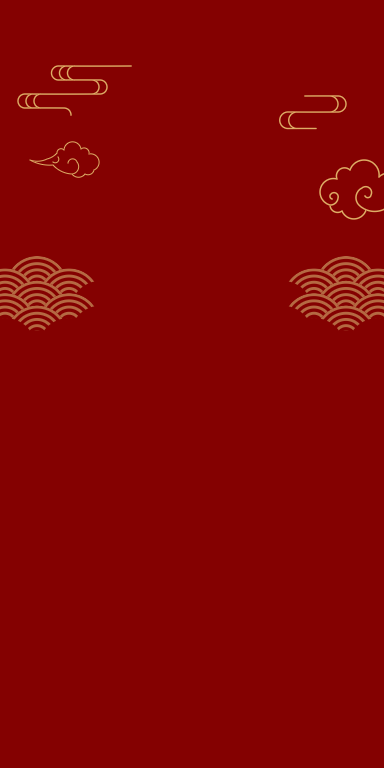
Give the GLSL for this background, as a WebGL 2 fragment shader.

```glsl
#version 300 es
precision highp float;

uniform vec2 u_resolution;
out vec4 fragColor;

// Design grid: the canvas is GRID units wide, y runs downward from the top
const float GRID = 384.0;
const vec3 CRIMSON = vec3(0.518, 0.004, 0.004);
const vec3 COPPER = vec3(0.71, 0.41, 0.26);
const vec3 GOLD = vec3(0.87, 0.68, 0.40);

const float FAN_RADIUS = 31.0;
const float FAN_SPACING = 64.0;
const float FAN_ROW_STEP = 12.4;
const float FAN_TOP = 256.0;
const float RING_PERIOD = 6.2;
const float RING_WIDTH = 2.9;
const float LEFT_FAN_X = 37.0;
const float RIGHT_FAN_X = 346.0;

const float BAR_WIDTH = 1.4;
const float BIG_CLOUD_WIDTH = 1.5;
const float SMALL_CLOUD_WIDTH = 1.0;
const float CAP_STEP = 8.0;

// Strokes: x, y and bulge of the arc leading to the next point
const float UP = 9.0; // lifts the pen
const int POINTS = 16;
const vec3 BARS[POINTS] = vec3[](
    vec3(131, 66, 0), vec3(58.5, 66, -1), vec3(58.5, 80, 0), vec3(100, 80, 1),
    vec3(100, 94, 0), vec3(25, 94, -1), vec3(25, 108, 0), vec3(64, 108, 0.41),
    vec3(71, 115, UP), vec3(305, 96, 0), vec3(338, 96, 1), vec3(338, 112, 0),
    vec3(288, 112, -1), vec3(288, 128.5, 0), vec3(316, 128.5, UP), vec3(316, 128.5, UP));
const vec3 BIG_CLOUD[POINTS] = vec3[](
    vec3(366, 210, 0.7), vec3(342, 211, 0.6), vec3(330, 205, 1), vec3(337, 179, 0.8),
    vec3(350, 170, 0.9), vec3(379, 177, 0.5), vec3(400, 180, UP),
    vec3(330, 205, -0.4), vec3(338, 198, -0.8), vec3(331, 194, -0.6), vec3(332, 199, UP),
    vec3(388, 207, 0.35), vec3(360, 206, 0.55), vec3(362, 188, 0.8), vec3(371, 195, 0.7),
    vec3(365, 196, UP));
const vec3 SMALL_CLOUD[POINTS] = vec3[](
    vec3(30, 160, -0.2), vec3(47, 159, -0.15), vec3(57, 153, 0.7), vec3(64, 150, 0.9),
    vec3(81, 149, 0.7), vec3(89, 154, 0.9), vec3(94, 170, 0.5), vec3(85, 174, 0.5),
    vec3(72, 174, 0.2), vec3(53, 165, 0.15), vec3(30, 160, UP),
    vec3(53, 162, -0.9), vec3(58, 157, UP),
    vec3(72, 174, -0.6), vec3(77, 162, -0.8), vec3(68, 163, UP));

// Distance to the arc from a to b; bulge is sagitta over half chord
float arcDistance(vec2 p, vec2 a, vec2 b, float bulge) {
    float h = max(abs(bulge), 0.003);
    float halfChord = 0.5 * distance(a, b);
    vec2 along = normalize(b - a);
    vec2 normal = vec2(along.y, -along.x) * (bulge < 0.0 ? -1.0 : 1.0);
    float radius = halfChord * (1.0 + h * h) / (2.0 * h);
    vec2 q = p - 0.5 * (a + b) + normal * (radius - h * halfChord);
    float cosHalf = 1.0 - h * halfChord / radius;
    if (dot(q, normal) > length(q) * cosHalf) return abs(length(q) - radius);
    return min(distance(p, a), distance(p, b));
}

float strokeDistance(vec2 p, vec3 path[POINTS]) {
    float d = GRID;
    for (int i = 0; i < POINTS - 1; i++) {
        if (path[i].z < UP) d = min(d, arcDistance(p, path[i].xy, path[i + 1].xy, path[i].z));
    }
    return d;
}

// Round cap of a bar cloud, side is -1 for left and 1 for right
float capDistance(vec2 p, vec2 top, float height, float side) {
    return arcDistance(p, top, top + vec2(0, height), side);
}

float lineMask(float d, float width, float px) {
    return clamp((0.5 * width - d) / px + 0.5, 0.0, 1.0);
}

// Overlapping ringed fans, painted from the back row to the front
float fanMask(vec2 p, float px) {
    float centreX = p.x < 0.5 * GRID ? LEFT_FAN_X : RIGHT_FAN_X;
    float x = p.x - centreX;
    float mask = 0.0;
    for (int row = 0; row < 7; row++) {
        float shift = mod(float(row), 2.0) * 0.5 * FAN_SPACING;
        float column = round((x - shift) / FAN_SPACING) * FAN_SPACING + shift;
        float y = p.y - FAN_TOP - FAN_RADIUS - float(row) * FAN_ROW_STEP;
        float depth = FAN_RADIUS - length(vec2(x - column, y));
        float ring = mod(depth + 0.5 * (RING_PERIOD - RING_WIDTH), RING_PERIOD);
        float visible = row < 5 && abs(column) < 0.75 * FAN_SPACING ? 1.0 : 0.0;
        float rings = visible * lineMask(abs(ring - 0.5 * RING_PERIOD), RING_WIDTH, px);
        mask = mix(mask, rings, clamp(depth / px + 0.5, 0.0, 1.0));
    }
    return mask;
}

void main() {
    float px = GRID / u_resolution.x;
    vec2 p = vec2(gl_FragCoord.x, u_resolution.y - gl_FragCoord.y) * px;

    // Bar clouds with their nested caps
    float bars = strokeDistance(p, BARS);
    for (int i = 1; i <= 2; i++) {
        float inset = CAP_STEP * float(i);
        bars = min(bars, capDistance(p, vec2(58.5 + inset, 66), 14.0, -1.0));
        bars = min(bars, capDistance(p, vec2(25.0 + inset, 94), 14.0, -1.0));
    }
    bars = min(bars, capDistance(p, vec2(92, 80), 14.0, 1.0));
    bars = min(bars, capDistance(p, vec2(330, 96), 16.0, 1.0));
    bars = min(bars, capDistance(p, vec2(297, 112), 16.5, -1.0));

    float lines = lineMask(bars, BAR_WIDTH, px);
    lines = max(lines, lineMask(strokeDistance(p, BIG_CLOUD), BIG_CLOUD_WIDTH, px));
    lines = max(lines, lineMask(strokeDistance(p, SMALL_CLOUD), SMALL_CLOUD_WIDTH, px));

    vec3 color = mix(CRIMSON, COPPER, fanMask(p, px));
    fragColor = vec4(mix(color, GOLD, lines), 1.0);
}
```
